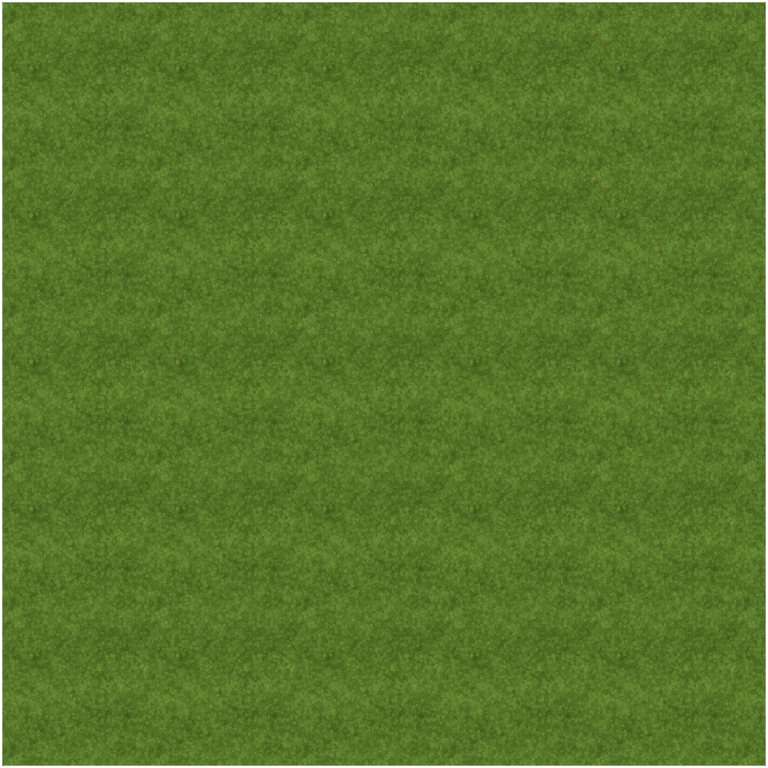
A WebGL 2 fragment shader for this texture:

```glsl
#version 300 es
precision highp float;
// Mown grass: a speckled turf tile repeated 5.2 times each way inside a thin white margin.

uniform vec2 u_resolution;
out vec4 fragColor;

const float TILES = 5.2;
const float MARGIN = 0.003;
const float TAU = 6.2831853;

const vec3 DARK_GRASS = vec3(0.29, 0.41, 0.13);
const vec3 LIGHT_GRASS = vec3(0.39, 0.52, 0.19);
const vec3 DRY_BLADE = vec3(0.53, 0.53, 0.22);
const vec3 SOIL = vec3(0.23, 0.31, 0.10);
const vec3 WHITE = vec3(1.0);

vec3 hash3(vec2 cell, float seed) {
  vec3 p = fract(vec3(cell.xyx + seed) * vec3(0.1031, 0.1030, 0.0973));
  p += dot(p, p.yxz + 33.33);
  return fract((p.xxy + p.yzz) * p.zyx);
}

// Cellular noise that wraps over a unit tile: x = distance to nearest point, y = its random value.
vec2 cellular(vec2 uv, vec2 cells, float seed) {
  vec2 p = uv * cells;
  vec2 base = floor(p);
  vec2 nearest = vec2(8.0, 0.0);
  for (int j = -1; j <= 1; j++) {
    for (int i = -1; i <= 1; i++) {
      vec2 cell = base + vec2(i, j);
      vec3 rnd = hash3(mod(cell, cells), seed);
      float d = length(cell + rnd.xy - p);
      if (d < nearest.x) nearest = vec2(d, rnd.z);
    }
  }
  return nearest;
}

// Soft blotches, signed around zero.
float blotches(vec2 uv, vec2 cells, float seed) {
  vec2 c = cellular(uv, cells, seed);
  return (c.y - 0.5) * (1.0 - smoothstep(0.1, 0.8, c.x));
}

// Faint horizontal bands, two to a tile, with wavy edges.
float mowingBands(vec2 uv) {
  float sway = 0.5 * sin(TAU * uv.x) + 0.3 * sin(TAU * (3.0 * uv.x + uv.y));
  return sin(TAU * 2.0 * uv.y + sway + 3.6) + 0.4 * sin(TAU * uv.y + 1.0);
}

// Sparse flecks: coverage of the few cells whose random value passes the threshold.
float flecks(vec2 uv, vec2 cells, float threshold, float radius, float seed) {
  vec2 c = cellular(uv, cells, seed);
  return step(threshold, c.y) * (1.0 - smoothstep(0.3 * radius, radius, c.x));
}

vec3 turf(vec2 uv) {
  vec2 blade = cellular(uv, vec2(52.0, 46.0), 3.0);
  float shade = 0.46;
  shade += 0.85 * (blade.y - 0.5) - 0.55 * (blade.x - 0.42);
  shade += 0.55 * blotches(uv, vec2(22.0, 20.0), 11.0);
  shade += 0.60 * blotches(uv, vec2(8.0, 9.0), 23.0);
  shade += 0.10 * mowingBands(uv);
  vec3 color = mix(DARK_GRASS, LIGHT_GRASS, shade);

  // Dry blades, each with a small shadow below and to the right
  vec2 shadowOffset = vec2(0.018, -0.015);
  float dry = flecks(uv, vec2(13.0), 0.93, 0.38, 41.0);
  float shadow = flecks(uv - shadowOffset, vec2(13.0), 0.93, 0.32, 41.0);
  color = mix(color, SOIL, 0.45 * shadow);
  return mix(color, DRY_BLADE, dry * (0.2 + 0.45 * blade.y));
}

// 1 inside the square field, 0 in the margin, one pixel soft.
float fieldMask(vec2 p, float margin, float pixel) {
  vec2 inset = 0.5 - abs(p - 0.5) - margin;
  return clamp(min(inset.x, inset.y) / pixel + 0.5, 0.0, 1.0);
}

void main() {
  vec2 p = gl_FragCoord.xy / u_resolution;
  float pixel = 1.0 / min(u_resolution.x, u_resolution.y);

  // Tiles start at the upper left corner of the field
  vec2 corner = vec2(MARGIN, 1.0 - MARGIN);
  vec2 uv = fract((p - corner) * TILES / (1.0 - 2.0 * MARGIN));

  vec3 color = mix(WHITE, turf(uv), fieldMask(p, MARGIN, pixel));
  fragColor = vec4(color, 1.0);
}
```
